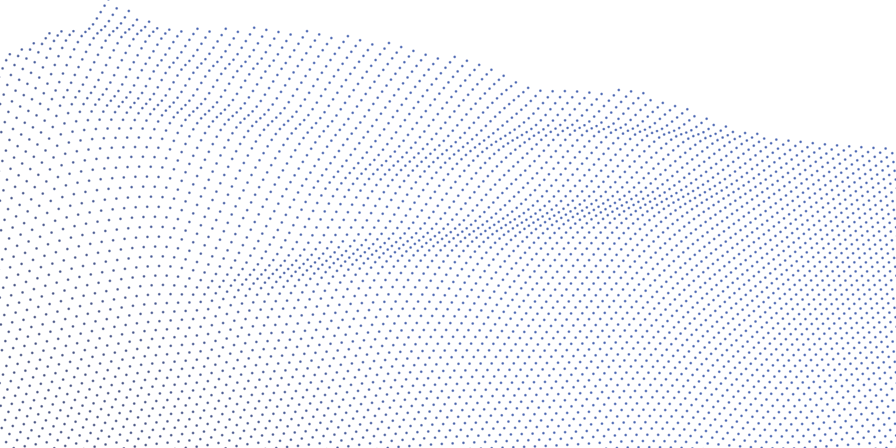
A WebGL 1 fragment shader for this background:

```glsl
precision highp float;
// A rolling sheet of fine blue dots on white, dense along its folds.
// A smooth warp maps the canvas to a lattice with one dot per cell; its
// local Jacobian turns cell offsets back into distances, so dots stay round.
uniform vec2 u_resolution;

const vec3 PAPER = vec3(1.0);
const vec3 BLUE_INK = vec3(0.10, 0.24, 0.62);
const vec3 NAVY_INK = vec3(0.09, 0.15, 0.38);
const float DOT_RADIUS = 0.0026;
const float COLUMNS = 41.0;
const float ROWS = 68.0;

float bump(float x, float center, float width) {
  float t = (x - center) / width;
  return exp(-t * t);
}

// Fades in over a..b and out over c..d
float span(float x, float a, float b, float c, float d) {
  return smoothstep(a, b, x) * (1.0 - smoothstep(c, d, x));
}

// Smooth step from -1 to 1: added to the rows, it packs them around zero
float squeeze(float distance, float width) {
  float t = distance / width;
  return t / sqrt(1.0 + t * t);
}

// Upper outline of the sheet
float skyline(float x) {
  return 0.94 - 0.27 * smoothstep(0.55, 2.0, x)
    - 0.057 * bump(x, 0.0, 0.09)
    - 0.025 * bump(x, 1.19, 0.07)
    + 0.032 * bump(x, 1.45, 0.13);
}

// Crest that rises to a bend and then falls gently
float crest(float x) {
  float d = x - 1.27;
  return 0.722 + 0.0775 * d - 0.1525 * sqrt(d * d + 0.003);
}

// Extra rows gathered by each fold
float foldRows(vec2 p) {
  float valley = 0.375 + 0.19 * (p.x - 0.55) + 0.012 * sin(3.1 * (p.x - 0.55));
  float sharp = smoothstep(0.9, 1.35, p.x);
  float rows = 2.4 * span(p.x, 0.35, 0.7, 1.35, 1.8)
    * squeeze(p.y - valley, 0.03);
  rows += mix(1.7, 0.9, sharp) * span(p.x, 0.6, 0.9, 1.5, 1.8)
    * squeeze(p.y - crest(p.x), mix(0.035, 0.009, sharp));
  rows += 1.4 * span(p.x, 0.05, 0.3, 0.5, 0.9)
    * squeeze(p.y - 0.775 + 0.12 * (p.x - 0.25), 0.028);
  rows += 0.6 * span(p.x, 0.25, 0.42, 0.5, 0.7)
    * squeeze(p.y - 0.857, 0.016);
  rows += 0.8 * span(p.x, -0.1, 0.1, 0.3, 0.5)
    * squeeze(p.y - skyline(p.x) + 0.008, 0.012);
  return rows;
}

// Canvas position to lattice coordinates: bent rows, each row shifted
// sideways by a fixed step so that columns lean
vec2 lattice(vec2 p) {
  float bend = mix(0.08 * (p.x - 0.6), skyline(p.x) - 0.8,
                   smoothstep(0.1, 1.0, p.y));
  float row = ROWS * (p.y - bend) + 8.0 * p.y * (p.x - 1.0) + foldRows(p);
  float lean = mix(0.5, 0.75, 0.5 * p.x);
  return vec2(COLUMNS * (p.x - lean * row / ROWS), row);
}

// One inside the sheet or the small far peak behind it
float sheetMask(vec2 p) {
  float rise = p.y - 0.94;
  float peak = step(0.18 + 0.6 * rise, p.x) * step(p.x, 0.37 - 1.9 * rise);
  return max(step(p.y, skyline(p.x)), peak * step(0.0, rise));
}

// Ink of a soft round dot at a given distance from its center
float dotInk(float distance, float soft) {
  return 1.0 - smoothstep(DOT_RADIUS - soft, DOT_RADIUS + soft, distance);
}

// Strongest ink among the nearest dots, each kept or dropped whole
float sheetInk(vec2 p, float soft) {
  const float STEP = 0.001;
  vec2 q = lattice(p);
  vec2 dx = (lattice(p + vec2(STEP, 0.0)) - q) / STEP;
  vec2 dy = (lattice(p + vec2(0.0, STEP)) - q) / STEP;
  float area = dx.x * dy.y - dx.y * dy.x;
  float ink = 0.0;
  for (int j = -1; j <= 1; j++) {
    for (int i = -1; i <= 1; i++) {
      vec2 cell = fract(q) - 0.5 + vec2(float(i), float(j));
      vec2 offset = vec2(cell.x * dy.y - cell.y * dy.x,
                         cell.y * dx.x - cell.x * dx.y) / area;
      ink = max(ink, dotInk(length(offset), soft) * sheetMask(p - offset));
    }
  }
  return ink;
}

void main() {
  float pixel = 1.0 / u_resolution.y;
  vec2 p = gl_FragCoord.xy * pixel;
  p.x *= 2.0 * u_resolution.y / u_resolution.x;
  float ink = 0.8 * sheetInk(p, 0.9 * pixel);

  // Ink darkens toward the lower left
  float shade = 1.0 - smoothstep(0.15, 1.1, 0.8 * p.x + 0.7 * p.y);
  gl_FragColor = vec4(mix(PAPER, mix(BLUE_INK, NAVY_INK, shade), ink), 1.0);
}
```
